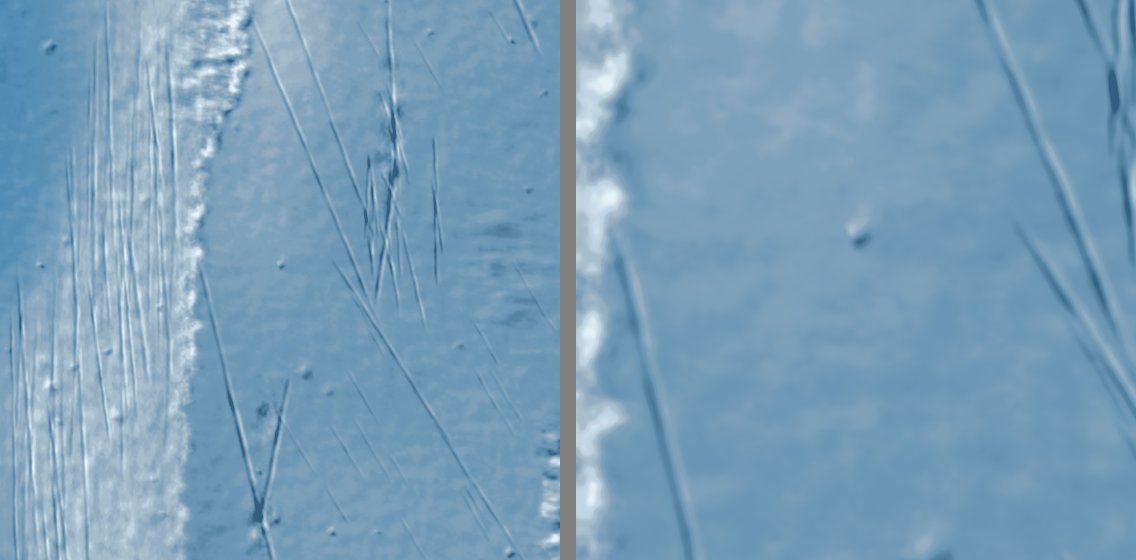
Left: the whole. Right: its middle third, enlarged.
A three.js fragment shader for this texture:

```glsl
// Scuffed blue ice: a pale, vertically scratched strip with a flaky rim beside a smooth sheet.
// A single tone value gathers broad light, embossed noise, scratches and pits,
// then a blue ramp turns that tone into colour.
varying vec2 vUv;

float hash(vec2 p) {
  p = fract(p * vec2(0.1031, 0.1137));
  p += dot(p, p.yx + 33.33);
  return fract((p.x + p.y) * p.x * 7.13);
}

vec2 hash2(float n) {
  return fract(sin(vec2(n * 12.99, n * 78.23) + 1.7) * 4375.85);
}

float noise(vec2 p) {
  vec2 i = floor(p), f = fract(p);
  f = f * f * (3.0 - 2.0 * f);
  return mix(mix(hash(i), hash(i + vec2(1, 0)), f.x),
             mix(hash(i + vec2(0, 1)), hash(i + vec2(1, 1)), f.x), f.y);
}

float fbm(vec2 p) {
  return 0.55 * noise(p) + 0.3 * noise(p * 2.1 + 7.3) + 0.15 * noise(p * 4.3 + 3.1);
}

// Bumps lit from the upper left.
float relief(vec2 p) {
  return fbm(p) - fbm(p + vec2(0.5, -0.6));
}

float bump(float d) { return exp(-d * d); }
float blob(vec2 p, vec2 centre, vec2 size) {
  vec2 q = (p - centre) / size;
  return exp(-dot(q, q));
}

// A broken groove from a to b: one dark wall, one lit wall, tapered ends.
float scratch(vec2 p, vec2 a, vec2 b, float w) {
  vec2 s = b - a, v = p - a;
  float len = length(s), t = dot(v, s) / dot(s, s);
  float d = (s.x * v.y - s.y * v.x) / len;
  d += 0.004 * (fbm(vec2(t * len * 28.0, a.x * 90.0)) - 0.5);
  float ends = smoothstep(0.0, 0.2, t) * (1.0 - smoothstep(0.8, 1.0, t));
  float lit = noise(vec2(t * len * 45.0, a.x * 70.0)), dark = noise(vec2(t * len * 35.0, a.x * 50.0 + 9.0));
  return ends * (1.2 * lit * bump(d / w - 1.1) - (0.3 + 1.1 * dark) * bump(d / w + 0.7));
}

float pit(vec2 p, vec2 c, float r) {
  p += 0.008 * (noise(p * 110.0) - 0.5);
  return 0.75 * blob(p, c + vec2(-0.8, 1.0) * r, vec2(r)) - blob(p, c, vec2(r * 1.1, r));
}

vec3 iceRamp(float t) {
  vec3 c = mix(vec3(0.20, 0.37, 0.50), vec3(0.33, 0.51, 0.63), smoothstep(-0.25, 0.05, t));
  c = mix(c, vec3(0.42, 0.59, 0.71), smoothstep(0.03, 0.25, t));
  c = mix(c, vec3(0.49, 0.63, 0.73), smoothstep(0.25, 0.43, t));
  c = mix(c, vec3(0.58, 0.68, 0.76), smoothstep(0.43, 0.60, t));
  c = mix(c, vec3(0.65, 0.74, 0.80), smoothstep(0.60, 0.77, t));
  c = mix(c, vec3(0.75, 0.83, 0.89), smoothstep(0.77, 0.98, t));
  return mix(c, vec3(0.90, 0.95, 0.97), smoothstep(0.98, 1.35, t));
}

void main() {
  vec2 p = vUv;

  // Smooth sheet with broad light and faint mottling.
  float tone = 0.27 + 0.40 * blob(p, vec2(0.50, 1.0), vec2(0.11, 0.20));
  tone += 0.20 * blob(p, vec2(0.46, 0.68), vec2(0.12, 0.20));
  tone += 0.12 * blob(p, vec2(0.75, 0.95), vec2(0.25, 0.15));
  tone += 0.09 * blob(p, vec2(0.75, 0.05), vec2(0.35, 0.2));
  tone -= 0.10 * blob(p, vec2(0.36, 0.10), vec2(0.07, 0.25));
  tone += 0.14 * (fbm(p * 7.0) - 0.5) + 0.24 * relief(p * vec2(42.0, 50.0));

  // Pale strip: soft on the left, ragged on the right.
  float rim = 0.325 + 0.055 * p.y + 0.06 * smoothstep(0.62, 0.92, p.y);
  rim += 0.035 * (fbm(vec2(p.y * 38.0, 4.0)) - 0.5);
  float left = 0.01 + 0.18 * smoothstep(0.2, 0.9, p.y);
  float strip = smoothstep(left - 0.09, left + 0.09, p.x + 0.06 * (fbm(p * vec2(40.0, 5.0)) - 0.5));
  strip *= 1.0 - smoothstep(rim - 0.012, rim + 0.006, p.x);
  float stripTone = 0.69 + 0.36 * (fbm(p * vec2(50.0, 4.0)) - 0.5) + 0.5 * relief(p * vec2(60.0, 38.0));
  tone = mix(tone, stripTone, strip);

  // Flakes along the rim, combed sideways near the top, with a shadow outside.
  float rimDist = p.x - rim;
  float flakes = bump((rimDist + 0.012) / 0.016) * (0.35 + 0.65 * smoothstep(0.1, 0.4, p.y));
  tone += flakes * (0.08 + 1.5 * relief(p * vec2(48.0, 45.0)));
  float comb = smoothstep(0.70, 0.85, p.y) * smoothstep(-0.15, -0.07, rimDist) * (1.0 - smoothstep(-0.01, 0.03, rimDist));
  tone += comb * 1.3 * relief(vec2(p.x * 24.0 + p.y * 8.0, p.y * 55.0));
  tone -= 0.7 * bump((rimDist - 0.006) / 0.007) * smoothstep(0.35, 0.8, p.y) * noise(p * 45.0);

  // Grooves down the strip, fine strokes in the upper right fan, faint hairs and scattered pits.
  for (int i = 0; i < 40; i++) {
    float n = float(i), x = 0.02 + 0.30 * fract(n * 0.618);
    vec2 r = hash2(n + 1.0), k = hash2(n + 51.0);
    vec2 top = vec2(x, mix(0.55, 1.1, smoothstep(0.04, 0.22, x)) - 0.5 * r.y);
    vec2 run = vec2(0.07 * (k.x - 0.35), -0.22 - 0.35 * k.y);
    tone += (0.16 + 0.28 * k.x) * scratch(p, top, top + run, 0.0022 + 0.0014 * r.x);
    if (i < 18) {
      vec2 start = vec2(0.64 + 0.14 * r.x, 0.60 + 0.26 * r.y);
      tone += 0.32 * scratch(p, start, start + vec2(0.06 * k.x - 0.01, -0.07 - 0.13 * k.y), 0.0026);
      start = vec2(0.42 + 0.5 * k.y, r.x);
      tone += 0.16 * scratch(p, start, start + vec2(0.06, -0.1) * (0.5 + k.x), 0.0026);
    }
    if (i < 32) tone += (0.2 + 0.5 * k.y) * pit(p, vec2(k.x, r.y), 0.005 + 0.005 * r.x * r.x);
  }

  // Long crossing scratches on the sheet.
  tone += 0.38 * scratch(p, vec2(0.42, 1.04), vec2(0.69, 0.39), 0.003);
  tone += 0.34 * scratch(p, vec2(0.48, 1.09), vec2(0.69, 0.52), 0.003);
  tone += 0.32 * scratch(p, vec2(0.58, 0.56), vec2(0.83, 0.17), 0.003);
  tone += 0.26 * scratch(p, vec2(0.76, 0.27), vec2(0.98, -0.07), 0.003);
  tone += 0.40 * scratch(p, vec2(0.69, 1.03), vec2(0.712, 0.64), 0.0033);
  tone += 0.45 * scratch(p, vec2(0.712, 0.74), vec2(0.668, 0.43), 0.0033);
  tone += 0.32 * scratch(p, vec2(0.35, 0.56), vec2(0.43, 0.22), 0.0035);
  tone += 0.50 * scratch(p, vec2(0.40, 0.34), vec2(0.50, -0.05), 0.0038);
  tone += 0.50 * scratch(p, vec2(0.52, 0.34), vec2(0.46, 0.04), 0.0038);
  tone += 0.35 * scratch(p, vec2(0.90, 1.05), vec2(0.97, 0.89), 0.0038);

  // Chipped patches, ripples and a toothed lower right border.
  float chips = blob(p, vec2(0.70, 0.76), vec2(0.026, 0.17)) + 1.3 * blob(p, vec2(0.468, 0.07), vec2(0.024, 0.06));
  chips += blob(p, vec2(0.48, 0.26), vec2(0.025, 0.05));
  tone += chips * (1.4 * relief(p * vec2(48.0, 36.0)) - 0.06);
  float ripples = blob(p, vec2(0.90, 0.52), vec2(0.08, 0.12));
  tone += ripples * 0.8 * relief(vec2(p.x * 11.0, p.y * 42.0));
  float teeth = smoothstep(0.95, 0.985, p.x + 0.05 * (noise(p * 45.0) - 0.5)) * (1.0 - smoothstep(0.2, 0.28, p.y));
  tone += teeth * (0.14 + 1.9 * relief(p * vec2(22.0, 45.0)));

  // Deeper blue toward the upper left.
  float deep = (1.0 - smoothstep(0.0, 0.20, p.x)) * smoothstep(0.3, 0.65, p.y);
  gl_FragColor = vec4(iceRamp(tone) + vec3(-0.10, -0.04, 0.0) * deep, 1.0);
}
```
